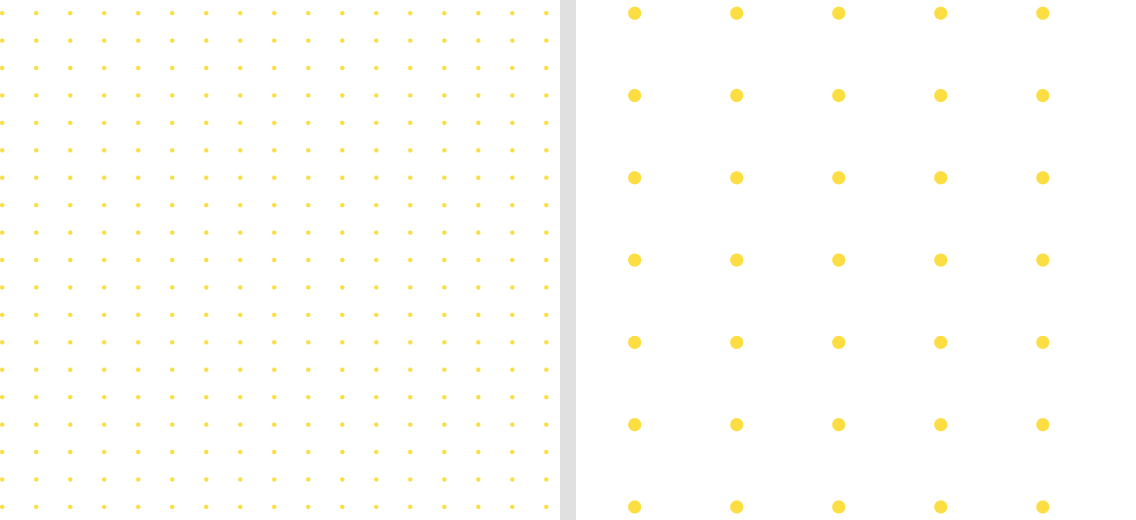
Left, the full canvas; right, a detail of the centre.
A Shadertoy shader for this pattern:

```glsl
// Regular grid of small yellow dots on a white ground.

// Lengths are in units of the canvas height.
const vec2  DOT_SPACING = vec2(0.0654, 0.05275);
const vec2  FIRST_DOT   = vec2(0.0042, 0.0252); // lower left dot centre
const float DOT_RADIUS  = 0.0042;
const vec3  GROUND      = vec3(1.0);
const vec3  DOT_COLOUR  = vec3(0.99, 0.87, 0.26);

// Signed distance to the edge of the nearest dot in the grid.
float dotGridDistance(vec2 p) {
    vec2 cell = fract((p - FIRST_DOT) / DOT_SPACING + 0.5) - 0.5;
    return length(cell * DOT_SPACING) - DOT_RADIUS;
}

void mainImage(out vec4 fragColor, in vec2 fragCoord) {
    vec2 p = fragCoord / iResolution.y;
    float pixel = 1.0 / iResolution.y;

    // One pixel wide soft edge
    float coverage = clamp(0.5 - dotGridDistance(p) / pixel, 0.0, 1.0);

    fragColor = vec4(mix(GROUND, DOT_COLOUR, coverage), 1.0);
}
```
